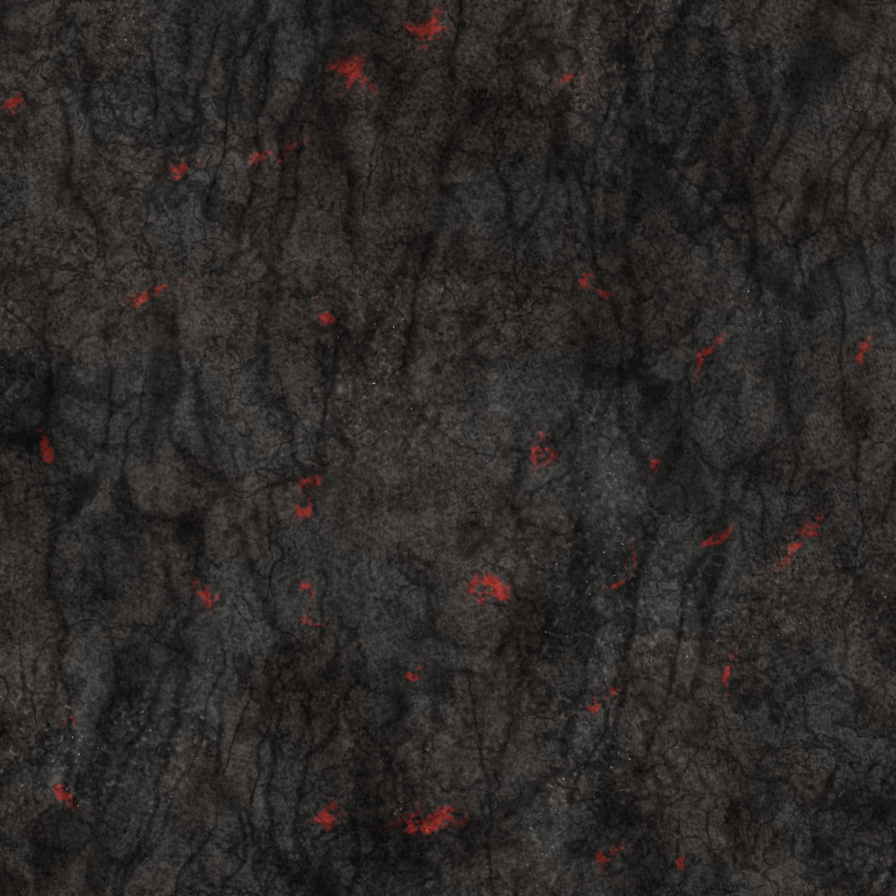
Give the GLSL for this texture, as a WebGL 2 fragment shader.

```glsl
#version 300 es
precision highp float;
// Dark, creased and weathered cloth with pale flecks and scattered red stains.

uniform vec2 u_resolution;
out vec4 fragColor;

float hash(vec2 p) {
  return fract(sin(dot(p, vec2(127.1, 311.7))) * 43758.5453);
}

float noise(vec2 p) {
  vec2 cell = floor(p);
  vec2 f = fract(p);
  f = f * f * (3.0 - 2.0 * f);
  float low = mix(hash(cell), hash(cell + vec2(1.0, 0.0)), f.x);
  float high = mix(hash(cell + vec2(0.0, 1.0)), hash(cell + vec2(1.0)), f.x);
  return mix(low, high, f.y);
}

float fbm(vec2 p) {
  float sum = 0.0;
  float amplitude = 0.52;
  for (int i = 0; i < 5; i++) {
    sum += amplitude * noise(p);
    p = mat2(1.6, 1.2, -1.2, 1.6) * p + 17.3;
    amplitude *= 0.5;
  }
  return sum;
}

vec2 rotate(vec2 p, float angle) {
  return mat2(cos(angle), sin(angle), -sin(angle), cos(angle)) * p;
}

vec2 warp(vec2 p, float scale, float seed) {
  return vec2(fbm(p * scale + seed), fbm(p * scale + seed + 41.7)) - 0.5;
}

// Thin line along the middle level of a noise field.
float vein(float level, float width) {
  return 1.0 - smoothstep(0.0, width, abs(level - 0.5));
}

// Long upright folds: x is the shadow, y the lit flank.
vec2 folds(vec2 uv) {
  vec2 result = vec2(0.0);
  vec2 bend = warp(uv, 5.0, 3.1) * 0.08 + warp(uv, 22.0, 8.4) * 0.022;
  for (int i = 0; i < 7; i++) {
    float layer = float(i);
    float slant = (hash(vec2(layer, 4.7)) - 0.5) * 0.8;
    vec2 p = uv + bend;
    p.x += slant * p.y;
    float level = noise(p * vec2(9.0 + 3.0 * layer, 1.6 + 0.5 * layer) + layer * 23.7);
    float presence = smoothstep(0.46, 0.66, fbm(uv * vec2(6.0, 3.0) + layer * 11.9));
    float shadow = 0.6 * vein(level, 0.07) + 0.4 * vein(level, 0.24);
    result.x = max(result.x, shadow * presence);
    result.y += vein(level - 0.14, 0.09) * presence;
  }
  return result;
}

// Fine branching cracks, broken into short runs.
float cracks(vec2 uv) {
  float sum = 0.0;
  for (int i = 0; i < 4; i++) {
    float layer = float(i);
    vec2 p = rotate(uv + warp(uv, 18.0 + 7.0 * layer, layer * 9.3) * 0.06, layer * 0.7);
    float level = noise(p * (15.0 + 11.0 * layer) + layer * 31.0);
    float presence = smoothstep(0.43, 0.62, fbm(uv * 10.0 + layer * 14.2 + 60.0));
    sum += vein(level, 0.06 + 0.025 * layer) * presence;
  }
  return min(sum, 1.0);
}

// Irregular elongated stains, at most one per grid cell.
float stains(vec2 uv, float density) {
  vec2 p = uv * density + warp(uv, 26.0, 5.5) * 0.45;
  vec2 cell = floor(p);
  float cover = 0.0;
  for (int y = -1; y <= 1; y++) {
    for (int x = -1; x <= 1; x++) {
      vec2 id = cell + vec2(x, y);
      vec2 centre = id + 0.15 + 0.7 * vec2(hash(id + 2.3), hash(id + 7.9));
      float angle = (hash(id + 13.1) - 0.3) * 2.2;
      vec2 local = rotate(p - centre, -angle);
      vec2 radius = vec2(mix(0.08, 0.32, hash(id + 21.7)), mix(0.05, 0.1, hash(id + 5.2)));
      float blob = 1.0 - smoothstep(0.35, 1.2, length(local / radius));
      cover = max(cover, blob * step(0.38, hash(id + 33.3)));
    }
  }
  vec2 q = rotate(uv, 0.5);
  float breakup = smoothstep(0.3, 0.65, noise(q * 95.0) * 0.5 + noise(q * 230.0) * 0.5);
  return cover * breakup;
}

// Small pale flecks with random place and strength.
float flecks(vec2 uv, float density) {
  vec2 p = rotate(uv, 0.9) * density;
  vec2 id = floor(p);
  vec2 centre = 0.3 + 0.4 * vec2(hash(id + 1.7), hash(id + 9.1));
  vec2 d = rotate(fract(p) - centre, 6.3 * hash(id + 6.6));
  float dotMask = 1.0 - smoothstep(0.08, 0.32, length(d * vec2(1.0, 1.8)));
  return dotMask * smoothstep(0.95, 1.0, hash(id + 4.4));
}

void main() {
  vec2 uv = gl_FragCoord.xy / min(u_resolution.x, u_resolution.y);

  // Mottled cloth, upright streaks and grain
  float mottle = fbm(uv * vec2(8.0, 5.0) + warp(uv, 4.0, 20.0) * 0.8) - 0.5;
  float rough = fbm(uv * 34.0 + 7.0) - 0.5;
  float streak = fbm((uv + warp(uv, 12.0, 31.0) * 0.03) * vec2(60.0, 14.0)) - 0.5;
  float grain = noise(rotate(uv, 0.6) * 270.0) + noise(rotate(uv, 1.1) * 450.0) - 1.0;
  float tone = 0.203 + 0.1 * mottle + 0.11 * rough + 0.07 * streak + 0.1 * grain;

  // Creases and worn, dusty areas
  vec2 fold = folds(uv);
  float worn = smoothstep(0.46, 0.7, fbm(uv * 6.0 + 73.0));
  tone += 0.014 * fold.y + 0.01 * worn;
  tone *= (1.0 - 0.46 * fold.x) * (1.0 - 0.36 * cracks(uv));
  tone += worn * 0.16 * pow(noise(rotate(uv, 0.4) * 210.0), 5.0);
  tone += (0.12 + 0.88 * worn) * 0.34 * flecks(uv, 140.0);

  // Warm and cool tints, then stains
  float warmth = smoothstep(0.25, 0.65, fbm(uv * 9.0 + 130.0));
  vec3 tint = mix(vec3(1.01, 1.0, 0.98), vec3(1.1, 0.99, 0.93), warmth);
  vec3 colour = max(tone, 0.05) * tint;
  vec3 stainColour = vec3(0.62, 0.17, 0.15) * (0.45 + 3.2 * tone);
  colour = mix(colour, stainColour, 0.75 * stains(uv, 7.0));

  fragColor = vec4(colour, 1.0);
}
```
